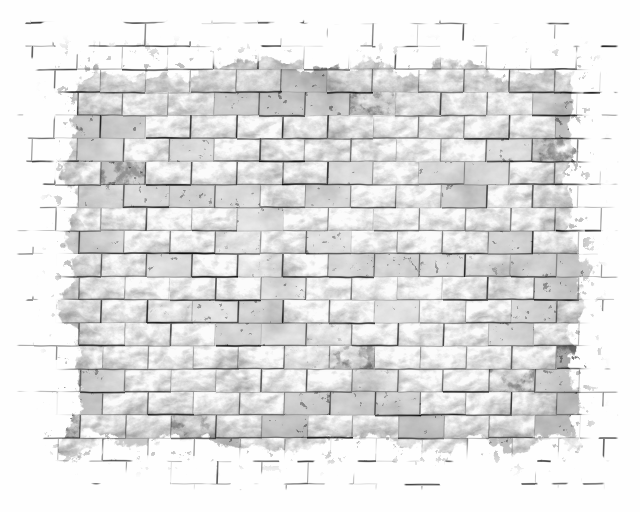
This texture is drawn by a Shadertoy shader. Its source:

```glsl
float hash(vec2 p) {
    return fract(sin(dot(p, vec2(127.1, 311.7))) * 43758.5453);
}

float noise(vec2 p) {
    vec2 i = floor(p), f = fract(p);
    f = f * f * (3.0 - 2.0 * f);
    return mix(mix(hash(i), hash(i + vec2(1, 0)), f.x),
               mix(hash(i + vec2(0, 1)), hash(i + vec2(1, 1)), f.x), f.y);
}

float fbm(vec2 p) {
    float sum = 0.0, amp = 0.5;
    for (int i = 0; i < 5; i++) {
        sum += amp * noise(p);
        p = mat2(1.6, 1.2, -1.2, 1.6) * p + 3.7;
        amp *= 0.5;
    }
    return sum;
}

float boxDistance(vec2 p, vec2 halfSize) {
    vec2 d = abs(p) - halfSize;
    return length(max(d, 0.0)) + min(max(d.x, d.y), 0.0);
}

// Odd courses start on the grid, even ones half a brick later
float courseShift(float row) {
    return 0.5 - 0.5 * mod(row, 2.0) + 0.0045 * (row - 4.0);
}

float stroke(float dist, float width, float pixel) {
    return 1.0 - smoothstep(width - 0.6 * pixel, width + 0.9 * pixel, abs(dist));
}

// Smooth upper face breaking into a rough, shaded lower face
float stoneTone(vec2 p, vec2 id, vec2 f) {
    float kind = hash(id + 4.3);
    float tilt = hash(id + 9.1) - 0.5;
    vec2 q = p * vec2(42, 58) + id * 7.3;
    float grain = fbm(q);
    float relief = grain - fbm(q + vec2(0.32, 0.42));
    float slope = f.y - 0.62 + tilt * (f.x - 0.5) * 1.8 + (grain - 0.48) * 1.8;
    float shade = smoothstep(-0.14, 0.22, slope);
    float rough = mix(0.95, 0.83, shade) + relief * 0.45;
    float flatFace = 0.87 - 0.07 * hash(id + 2.7) + (grain - 0.5) * 0.12;
    float pits = smoothstep(0.67, 0.77, fbm(p * 95.0 + id));
    flatFace -= pits * 0.28;
    return mix(rough, flatFace, smoothstep(0.68, 0.76, kind));
}

void mainImage(out vec4 fragColor, in vec2 fragCoord) {
    float pixel = 1.0 / iResolution.y;
    vec2 p = vec2(fragCoord.x, iResolution.y - fragCoord.y) * pixel;
    vec2 brick = vec2(0.0888, 0.0450);
    vec2 grid = (p - vec2(0.1512, 0.0455)) / brick;

    // Brick cell and its position
    float row = floor(grid.y);
    float along = grid.x - courseShift(row);
    vec2 id = vec2(floor(along), row);
    vec2 f = vec2(along - id.x, grid.y - row);
    vec2 center = p + (0.5 - f) * brick;

    // Ragged border of the wall
    vec2 wallPos = p - vec2(0.631, 0.501);
    float wallDist = boxDistance(wallPos, vec2(0.492, 0.366));
    float ragged = wallDist + (fbm(p * 15.0) - 0.48) * 0.085
                 + (fbm(p * 75.0) - 0.48) * 0.035
                 + (hash(id + 6.6) - 0.5) * 0.022;
    float wall = 1.0 - smoothstep(-0.004, 0.004, ragged);

    // Stone shading, deeper toward the border
    float stone = stoneTone(p, id, f);
    float border = smoothstep(-0.13, 0.0, wallDist);
    stone -= border * (0.03 + 0.10 * fbm(p * 9.0 + 5.0));
    stone += 0.035 * exp(-12.0 * dot(wallPos, wallPos));
    stone -= 0.09 * smoothstep(0.5, 0.75, fbm(p * 11.0 + 20.0));

    // Darker weathered stones
    vec2 weathered[10] = vec2[10](
        vec2(0.386, 0.834), vec2(0.243, 0.339), vec2(0.691, 0.699),
        vec2(0.155, 0.836), vec2(1.000, 0.737), vec2(1.115, 0.692),
        vec2(0.732, 0.205), vec2(0.634, 0.112), vec2(1.085, 0.295),
        vec2(0.135, 0.750));
    float stain = 0.0;
    for (int i = 0; i < 10; i++) {
        vec2 d = abs(center - weathered[i]) / brick;
        stain = max(stain, step(max(d.x, d.y), 0.5));
    }
    stone -= stain * (0.07 + 0.22 * smoothstep(0.45, 0.7, fbm(p * 65.0)));
    float tone = mix(1.0, clamp(stone, 0.35, 0.985), wall);

    // Flecks left on the bare surround
    float fleck = smoothstep(0.66, 0.72, fbm(p * 70.0 + 31.0));
    fleck *= smoothstep(0.075, 0.0, wallDist) * (1.0 - wall);
    tone -= fleck * (0.25 + 0.3 * stain);

    // Horizontal joints, one segment under each brick
    float seam = floor(grid.y + 0.5);
    float seamColumn = floor(grid.x - courseShift(seam - 1.0));
    vec2 seamId = vec2(seamColumn, seam);
    float bend = (hash(seamId + 1.9) - 0.5) * 0.002 + (noise(p * 50.0) - 0.5) * 0.0012;
    float seamDist = (grid.y - seam) * brick.y + bend;
    float seamPower = hash(seamId + 8.2);
    float seamLine = stroke(seamDist, 0.0004 + 0.0011 * seamPower, pixel);

    // Vertical joints
    float joint = floor(along + 0.5);
    vec2 jointId = vec2(joint, row);
    float jointDist = (along - joint) * brick.x + (hash(jointId) - 0.5) * 0.003
                    + (f.y - 0.5) * 0.0015;
    float jointPower = hash(jointId + 3.4);
    float jointLine = stroke(jointDist, 0.0004 + 0.0009 * jointPower, pixel);

    // Joints break into fragments beyond the wall
    float outside = smoothstep(-0.01, 0.035, wallDist);
    float gaps = smoothstep(0.46, 0.56, noise(p * 32.0 + 13.0) - wallDist * 1.2);
    float extent = 1.0 - smoothstep(-0.004, 0.004, boxDistance(p - vec2(0.62, 0.498), vec2(0.585, 0.457)));
    float keep = mix(1.0, gaps, outside) * extent;
    float ink = max(seamLine * (0.2 + 0.7 * seamPower), jointLine * (0.2 + 0.6 * jointPower));
    tone *= 1.0 - ink * keep * (0.65 + 0.35 * noise(p * 45.0));

    // Soft contact shadow beside the joints
    float contact = exp(-abs(seamDist) * 380.0) * seamPower + exp(-abs(jointDist) * 380.0) * jointPower;
    tone -= 0.07 * contact * wall;

    fragColor = vec4(vec3(clamp(tone, 0.0, 0.995)), 1.0);
}
```
